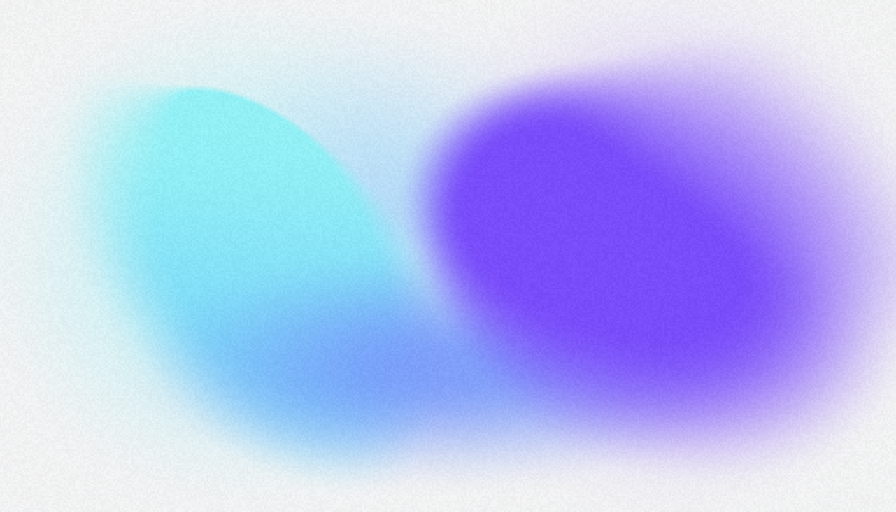
This background is drawn by a Shadertoy shader. Its source:

```glsl
#define PAPER vec3(0.945, 0.947, 0.950)
#define MIST vec3(0.75, 0.94, 0.96)
#define SKY vec3(0.70, 0.85, 0.97)
#define LILAC vec3(0.82, 0.76, 0.97)
#define CYAN_TOP vec3(0.575, 0.94, 0.96)
#define CYAN_LOW vec3(0.49, 0.85, 0.97)
#define BLUE vec3(0.47, 0.60, 0.98)
#define VIOLET vec3(0.475, 0.305, 0.98)
#define GRAIN_AMOUNT 0.035
#define GRAIN_ROWS 292.0

// Sine-free hash of a grid cell, from 0 to 1
float hash(vec2 cell) {
    vec3 h = fract(vec3(cell.xyx) * 0.1031);
    h += dot(h, h.yzx + 33.33);
    return fract((h.x + h.y) * h.z);
}

// Position in an ellipse's own axes, scaled so its rim has length 1
vec2 ellipseSpace(vec2 p, vec2 center, vec2 radii, vec2 axis) {
    vec2 q = p - center;
    return vec2(dot(q, axis), dot(q, vec2(-axis.y, axis.x))) / radii;
}

// Coverage that falls off over a given softness on both sides of the rim
float coverage(vec2 q, vec2 radii, float softness) {
    float d = (length(q) - 1.0) * min(radii.x, radii.y);
    return 1.0 - smoothstep(-softness, softness, d);
}

// Untilted soft ellipse
float glow(vec2 p, vec2 center, vec2 radii, float softness) {
    return coverage((p - center) / radii, radii, softness);
}

// Cyan lobe: crisp on its upper right, diffuse on its left
float cyanLobe(vec2 p) {
    vec2 radii = vec2(0.388, 0.240);
    vec2 q = ellipseSpace(p, vec2(0.514, 0.486), radii, vec2(0.6, -0.8));
    float crisp = smoothstep(-0.35, 0.40, q.y);
    float rimSoftness = 0.006 + 0.055 * smoothstep(-0.5, 0.7, q.x);
    return coverage(q, radii, mix(0.09, rimSoftness, crisp));
}

// Violet lobe: tight on its left, widest falloff at the upper right
float violetLobe(vec2 p) {
    vec2 radii = vec2(0.412, 0.288);
    vec2 q = ellipseSpace(p, vec2(1.233, 0.509), radii, vec2(0.902, -0.431));
    float softness = mix(0.05, 0.14, smoothstep(-0.9, 0.2, q.x));
    softness += 0.09 * smoothstep(0.1, 0.9, q.y) * smoothstep(-0.6, 0.2, q.x);
    return coverage(q, radii, softness);
}

void mainImage(out vec4 fragColor, in vec2 fragCoord) {
    // Height runs from 0 to 1; x is centred so the layout keeps its shape
    vec2 p = fragCoord / iResolution.y;
    p.x += 0.8767 - 0.5 * iResolution.x / iResolution.y;

    // Pale halos
    vec3 color = PAPER;
    color = mix(color, MIST, 0.8 * glow(p, vec2(0.49, 0.51), vec2(0.365, 0.34), 0.20));
    color = mix(color, LILAC, 0.7 * glow(p, vec2(1.30, 0.52), vec2(0.39, 0.375), 0.18));
    color = mix(color, SKY, glow(p, vec2(0.78, 0.57), vec2(0.205, 0.195), 0.25));

    // Lobes and the blue bridge between them
    vec3 cyan = mix(CYAN_LOW, CYAN_TOP, smoothstep(0.28, 0.75, p.y));
    color = mix(color, cyan, cyanLobe(p));
    color = mix(color, BLUE, 0.92 * glow(p, vec2(0.88, 0.28), vec2(0.35, 0.135), 0.12));
    color = mix(color, VIOLET, violetLobe(p));

    // Fine grain
    color += GRAIN_AMOUNT * (hash(floor(p * GRAIN_ROWS)) - 0.5);
    fragColor = vec4(clamp(color, 0.0, 1.0), 1.0);
}
```
